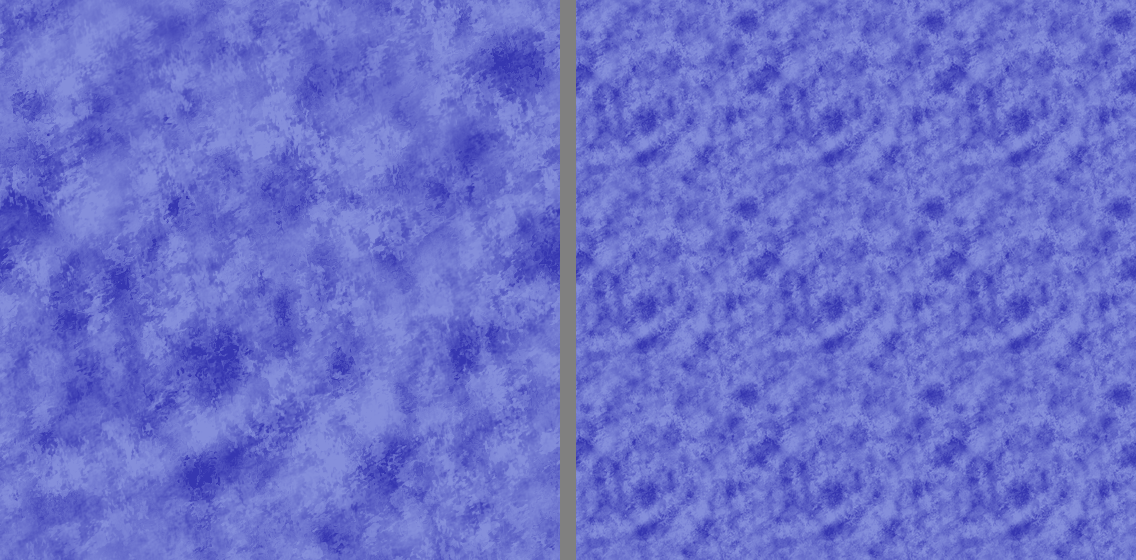
Left, the tile; right, the same tile 3 across and 3 down.
A Shadertoy shader for this texture:

```glsl
// Seamless mottled blue wash: diagonal streaks, ragged dabs and fine grain.

const vec3 DEEP_BLUE = vec3(0.20, 0.20, 0.685);
const vec3 PALE_BLUE = vec3(0.52, 0.56, 0.86);
const float TAU = 6.2831853;

// Integer hash: two random values in 0..1 per cell and seed.
vec2 hash2(ivec2 cell, int seed) {
    uvec2 h = uvec2(cell) * uvec2(1597u, 3571u) + uint(seed) * 7919u;
    h = (h ^ (h.yx >> 5u)) * 747796405u + 28913u;
    h = (h ^ (h.yx >> 15u)) * 277803737u;
    h ^= h.yx >> 13u;
    h *= 747796405u;
    return vec2(h >> 8u) / 16777216.0;
}

// Wrap into 0..period-1; the offset keeps the operand of % positive.
ivec2 wrapCell(ivec2 cell, int period) {
    return (cell + 8 * period) % period;
}

// A different shift per layer keeps the cell borders of the layers apart.
vec2 shifted(vec2 p, int seed) {
    return p + fract(float(seed) * vec2(0.3719, 0.6137));
}

// Contribution of one lattice corner; corners that differ by a whole tile share an id.
float cornerValue(mat2 lattice, vec2 corner, vec2 offset, int seed) {
    ivec2 c = ivec2(corner);
    ivec2 colX = ivec2(lattice[0]);
    ivec2 colY = ivec2(lattice[1]);
    int det = colX.x * colY.y - colY.x * colX.y;
    ivec2 id = ivec2(colY.y * c.x - colY.x * c.y, colX.x * c.y - colX.y * c.x);
    float angle = TAU * hash2(wrapCell(id, det), seed).x;
    return dot(vec2(cos(angle), sin(angle)), offset);
}

// Gradient noise on a sheared integer lattice, tiling over the unit square, unit deviation.
float noise(vec2 p, mat2 lattice, int seed) {
    vec2 q = lattice * shifted(p, seed);
    vec2 i = floor(q);
    vec2 f = q - i;
    vec2 w = f * f * f * (f * (f * 6.0 - 15.0) + 10.0);
    vec2 e = vec2(1.0, 0.0);
    float low = mix(cornerValue(lattice, i, f, seed),
                    cornerValue(lattice, i + e, f - e, seed), w.x);
    float high = mix(cornerValue(lattice, i + e.yx, f - e.yx, seed),
                     cornerValue(lattice, i + 1.0, f - 1.0, seed), w.x);
    return 4.6 * mix(low, high, w.y);
}

// Layered noise, normalised to unit deviation.
float fbm(vec2 p, mat2 lattice, int octaves, float gain, int seed) {
    float sum = 0.0;
    float power = 0.0;
    float amp = 1.0;
    for (int k = 0; k < octaves; k++) {
        sum += amp * noise(p, lattice, seed + k);
        power += amp * amp;
        lattice *= 2.0;
        amp *= gain;
    }
    return sum * inversesqrt(power);
}

// Scattered light and dark dabs whose outlines are torn by the grain.
float dabs(vec2 p, int count, float grain, float softness, int seed) {
    vec2 q = shifted(p, seed) * float(count);
    ivec2 base = ivec2(floor(q));
    float sum = 0.0;
    for (int y = -1; y <= 1; y++) {
        for (int x = -1; x <= 1; x++) {
            ivec2 cell = base + ivec2(x, y);
            ivec2 id = wrapCell(cell, count);
            vec2 d = q - vec2(cell) - mix(vec2(0.2), vec2(0.8), hash2(id, seed));
            vec2 style = hash2(id, seed + 1);
            float tilt = 0.6 * style.y - 0.1;
            vec2 along = vec2(-sin(tilt), cos(tilt));
            vec2 e = vec2(dot(d, vec2(along.y, -along.x)) / 0.48, dot(d, along) / 0.68);
            float mask = smoothstep(-softness, softness, 0.7 - length(e) + 0.4 * grain);
            mask *= 1.0 - smoothstep(0.8, 1.18, length(d));
            sum += mask * (2.0 * style.x - 1.0);
        }
    }
    return sum;
}

void mainImage(out vec4 fragColor, in vec2 fragCoord) {
    vec2 p = fragCoord / iResolution.xy;

    // Lattices: streaks climb to the right, patches are round, flecks stand upright.
    mat2 streakLattice = mat2(2.0, -5.0, 2.0, 7.0);
    mat2 patchLattice = mat2(7.0, 0.0, 0.0, 6.0);
    mat2 grainLattice = mat2(14.0, -18.0, 12.0, 26.0);
    mat2 fleckLattice = mat2(28.0, -6.0, 6.0, 18.0);
    mat2 softLattice = mat2(3.0, 0.0, 0.0, 3.0);

    float grain = fbm(p, grainLattice, 4, 0.92, 11);
    float flecks = fbm(p, fleckLattice, 4, 0.92, 17);
    float streaks = fbm(p, streakLattice, 4, 0.55, 23);
    float patches = fbm(p, patchLattice, 4, 0.55, 37);

    // Ragged edges turn soft in some regions.
    float softRegion = smoothstep(0.1, 1.8, noise(p, softLattice, 51));
    float softness = mix(0.13, 0.45, softRegion);
    float marks = dabs(p, 14, flecks, softness, 61) + dabs(p, 20, grain, softness, 71);

    float tone = 0.52 * streaks + 0.3 * patches + 1.08 * marks
               + mix(0.26, 0.15, softRegion) * (grain + flecks);

    // Compress the lights so the darks trail off further.
    float light = clamp(0.685 + 0.22 * tone - 0.034 * tone * tone, 0.05, 1.0);
    fragColor = vec4(mix(DEEP_BLUE, PALE_BLUE, light), 1.0);
}
```
